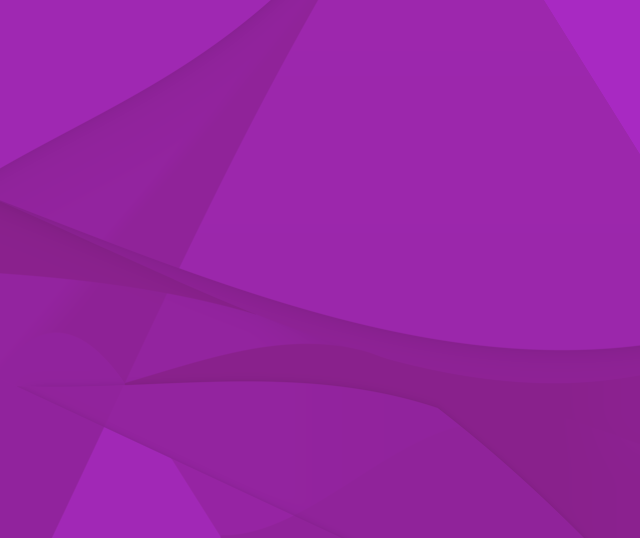
A Shadertoy shader for this background:

```glsl
// Overlapping translucent purple ribbons on a flat violet field.
// Each edge is a cubic through four knots; the areas between edges are
// painted back to front, with soft shadows laid inside the folds.

#define FIELD  vec3(0.610, 0.152, 0.673)
#define BRIGHT vec3(0.660, 0.162, 0.762)
#define LIT    vec3(0.632, 0.158, 0.715)
#define BODY   vec3(0.578, 0.140, 0.625)
#define VEIL   vec3(0.570, 0.138, 0.614)
#define STRIP  vec3(0.558, 0.134, 0.588)
#define DEEP   vec3(0.538, 0.129, 0.549)
#define SHADOW 0.06
#define SHADOW_WIDTH 0.022

// Cubic through the knots (k.x, v.x) ... (k.w, v.w), in Lagrange form
float curve(float t, vec4 k, vec4 v) {
    vec4 d = t - k;
    return v.x * d.y * d.z * d.w / ((k.x - k.y) * (k.x - k.z) * (k.x - k.w))
         + v.y * d.x * d.z * d.w / ((k.y - k.x) * (k.y - k.z) * (k.y - k.w))
         + v.z * d.x * d.y * d.w / ((k.z - k.x) * (k.z - k.y) * (k.z - k.w))
         + v.w * d.x * d.y * d.z / ((k.w - k.x) * (k.w - k.y) * (k.w - k.z));
}

// Antialiased coverage of the side where d is positive
float side(float d) {
    float w = 0.9 / iResolution.y;
    return smoothstep(-w, w, d);
}

// Darkening that fades with the depth inside an edge
float fold(float d) {
    return 1.0 - SHADOW * side(d) * exp(-max(d, 0.0) / SHADOW_WIDTH);
}

void mainImage(out vec4 fragColor, in vec2 fragCoord) {
    vec2 p = fragCoord / iResolution.xy;
    float x = p.x, y = p.y;

    // Distances below each curve, positive underneath
    float sail = curve(x, vec4(0.0, 0.13, 0.26, 0.423), vec4(0.687, 0.771, 0.858, 1.0)) - y;
    float crest = curve(x, vec4(0.0, 0.28, 0.729, 1.0), vec4(0.628, 0.5015, 0.361, 0.358)) - y;
    float seamY = curve(x, vec4(0.0, 0.3, 0.65, 1.0), vec4(0.626, 0.466, 0.319, 0.302));
    float seam = seamY - y;
    float wedge = curve(x, vec4(0.0, 0.13, 0.26, 0.39), vec4(0.492, 0.478, 0.455, 0.419)) - y;
    float swellY = curve(x, vec4(0.195, 0.338, 0.43, 0.612), vec4(0.288, 0.337, 0.3575, 0.33));
    float swell = mix(swellY, seamY, smoothstep(0.57, 0.62, x)) - y;
    float bend = x - 0.684;
    float hemY = bend < 0.0
        ? curve(x, vec4(0.03, 0.378, 0.521, 0.684), vec4(0.282, 0.291, 0.283, 0.2415))
        : 0.2415 - 0.92 * bend - 0.6 * bend * bend;
    float hem = hemY - y;
    float diagonal = 0.2965 - 0.555 * x - y;
    float hump = curve(x, vec4(0.0, 0.04, 0.098, 0.195), vec4(0.314, 0.362, 0.381, 0.288)) - y;
    float hill = curve(x, vec4(0.345, 0.469, 0.586, 0.716), vec4(0.005, 0.048, 0.133, 0.207)) - y;

    // Steep edges, positive to the left
    float mast = curve(y, vec4(0.0, 0.288, 0.5015, 1.0), vec4(0.081, 0.195, 0.28, 0.497)) - x;
    float slope = 0.346 - 0.53 * y - x;
    float left = side(mast);

    // Field, with brighter corners
    vec3 col = FIELD * (1.0 + 0.02 * (y - 0.6));
    col = mix(col, mix(FIELD, LIT, 0.55), 1.0 - side(sail));
    col = mix(col, BRIGHT, side(y - 1.0 + 1.91 * (x - 0.85)));

    // Sail with an inner crease
    vec3 veil = mix(VEIL, BODY, smoothstep(0.05, 0.2, sail));
    veil = mix(veil, STRIP, 0.65 * smoothstep(-0.015, 0.04, 0.334 + 1.39 * x - y));
    col = mix(col, veil * fold(sail), left * side(sail));

    // Area under the crest, darker behind the sail
    vec3 under = mix(BODY, DEEP, 0.6 * smoothstep(0.38, 0.62, x));
    vec3 behind = mix(BODY, STRIP, smoothstep(-0.02, 0.1, 0.334 + 1.39 * x - y));
    behind = mix(behind, VEIL, side(hump));
    under = mix(under, behind, left);

    // Long ribbon and the dark wedge beneath its seam
    under = mix(under, STRIP, 1.0 - side(seam));
    under = mix(under, mix(DEEP, STRIP, 0.12), side(seam) * (1.0 - side(wedge)) * step(x, 0.4));
    under *= mix(1.0, fold(seam), 0.35);
    col = mix(col, under * fold(crest), side(crest));

    // Lower ribbon, widening to the right
    float ribbon = side(swell) * side(x - 0.195);
    vec3 deep = mix(DEEP, STRIP, 0.4 * smoothstep(-0.1, 0.05, y - 0.234 + 0.42 * (x - 0.859))
              * smoothstep(0.86, 1.0, x));
    deep = mix(deep, STRIP, 0.3 * side(0.234 - 0.42 * (x - 0.859) - y) * smoothstep(0.85, 1.0, x));
    col = mix(col, deep, ribbon);
    col *= 1.0 - SHADOW * exp(-abs(hem) / 0.006) * (1.0 - side(hem)) * smoothstep(0.02, 0.08, x);

    // Floor below the hem
    vec3 ground = mix(BODY, VEIL, smoothstep(0.35, 0.65, x));
    ground = mix(ground, STRIP, 0.4 * left * side(-diagonal));
    vec3 low = mix(BODY * 1.02, LIT, side(slope));
    low = mix(low, VEIL, left);
    ground = mix(ground, low, side(diagonal));
    ground = mix(ground, mix(VEIL, STRIP, 0.35), side(hill) * side(x - 0.345));
    ground *= 1.0 - SHADOW * exp(-abs(diagonal) / 0.006) * side(-diagonal) * step(0.026, x);
    col = mix(col, ground, max(side(hem), side(diagonal) * step(x, 0.03)));

    fragColor = vec4(col, 1.0);
}
```
